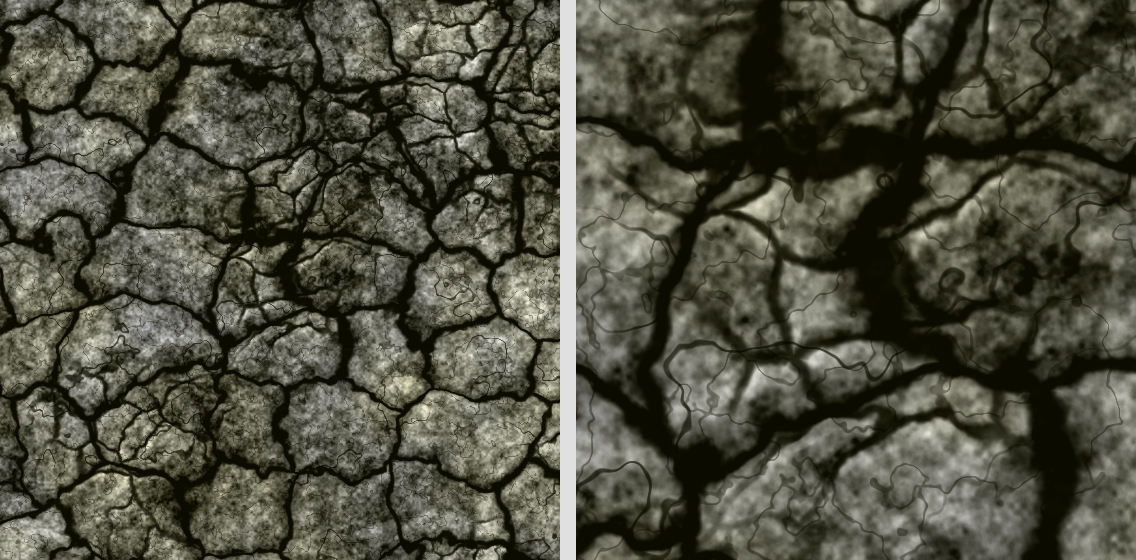
Left: the whole. Right: its middle third, enlarged.
This texture is drawn by a Shadertoy shader. Its source:

```glsl
vec2 hash2(vec2 p) {
    return fract(sin(vec2(dot(p, vec2(127.1, 311.7)), dot(p, vec2(269.5, 183.3)))) * 43758.5);
}

float noise(vec2 p) {
    vec2 i = floor(p), f = fract(p);
    f = f * f * (3.0 - 2.0 * f);
    float low = mix(hash2(i).x, hash2(i + vec2(1, 0)).x, f.x);
    float high = mix(hash2(i + vec2(0, 1)).x, hash2(i + vec2(1, 1)).x, f.x);
    return mix(low, high, f.y);
}

// Fractal noise, centred on zero
float fbm(vec2 p) {
    float sum = 0.0, amp = 0.5;
    for (int i = 0; i < 4; i++) {
        sum += amp * (noise(p) - 0.5);
        p = mat2(1.6, 1.2, -1.2, 1.6) * p + 17.3;
        amp *= 0.5;
    }
    return sum;
}

vec2 stoneCentre(vec2 cell) {
    return cell + 0.5 + vec2(0.9, 0.6) * (hash2(cell) - 0.5);
}

// Distance to the nearest joint (x) and a random tone per stone (y)
vec2 stones(vec2 p) {
    vec2 base = floor(p), nearest = base;
    float best = 1e3, joint = 1e3;
    for (int y = -1; y <= 1; y++)
    for (int x = -1; x <= 1; x++) {
        vec2 cell = base + vec2(x, y);
        float d = distance(p, stoneCentre(cell));
        if (d < best) { best = d; nearest = cell; }
    }
    vec2 a = stoneCentre(nearest);
    for (int y = -2; y <= 2; y++)
    for (int x = -2; x <= 2; x++) {
        vec2 cell = nearest + vec2(x, y);
        if (x == 0 && y == 0) continue;
        vec2 b = stoneCentre(cell);
        joint = min(joint, dot(0.5 * (a + b) - p, normalize(b - a)));
    }
    return vec2(joint, hash2(nearest + 5.0).x);
}

vec2 warp(vec2 p) {
    return p + 0.13 * vec2(fbm(p * 8.0), fbm(p * 8.0 + 40.0))
             + 0.02 * vec2(fbm(p * 45.0), fbm(p * 45.0 + 9.0));
}

// Broken areas where the wall splits into rubble
float rubble(vec2 p) {
    return smoothstep(-0.08, 0.12, fbm(p * 4.0 + 3.0));
}

float surfaceHeight(vec2 p, out vec2 block, out vec2 chip) {
    vec2 w = warp(p);
    block = stones(w * vec2(5.5, 7.0));
    chip = stones(w * vec2(12.0, 15.0) + 7.0);
    return smoothstep(0.0, 0.14, block.x)
         + 0.7 * rubble(p) * smoothstep(0.0, 0.2, chip.x)
         + 0.7 * fbm(p * 50.0);
}

// Thin wandering line along the zero level of a noise field
float hairline(vec2 p, float width) {
    return 1.0 - smoothstep(width * 0.3, width, abs(fbm(p)));
}

void mainImage(out vec4 fragColor, in vec2 fragCoord) {
    vec2 p = fragCoord / iResolution.y;
    vec2 block, chip, unusedA, unusedB;
    float height = surfaceHeight(p, block, chip);
    float above = surfaceHeight(p + vec2(-0.002, 0.0035), unusedA, unusedB);
    float broken = rubble(p);

    // Mottled stone face with coarse stains and sharp grain
    float tone = 0.47 + 0.55 * fbm(p * 6.0 + 21.0) + 0.65 * fbm(p * 38.0);
    tone += 0.55 * fbm(p * 120.0 + 5.0) + 0.22 * (noise(p * 260.0) - 0.5);
    tone += 0.13 * (block.y - 0.5) + 0.14 * broken * (chip.y - 0.5);
    tone -= 0.07 * broken;

    // Light from the upper left
    tone += 0.42 * clamp(height - above, -0.5, 0.5);

    // Soft shade and dark cracks in the joints
    float gap = 0.025 + 0.06 * noise(p * 13.0);
    tone *= mix(0.62, 1.0, smoothstep(0.0, 0.2, block.x));
    tone *= mix(0.12, 1.0, smoothstep(gap * 0.3, gap, block.x));
    float chipCrack = 1.0 - smoothstep(0.015, 0.02 + 1.3 * gap, chip.x);
    tone *= 1.0 - chipCrack * mix(0.15, 0.8, broken);

    // Hairline fractures, present only in patches
    float patches = smoothstep(0.35, 0.65, noise(p * 9.0 + 31.0));
    tone *= 1.0 - 0.6 * patches * hairline(p * 14.0 + 60.0, 0.016);
    tone *= 1.0 - 0.35 * hairline(p * 30.0 + 80.0, 0.02);

    // Grey stone with an olive cast
    tone = clamp(tone, 0.04, 0.92);
    float moss = fbm(p * 7.0 + 70.0);
    vec3 color = tone + vec3(0.005, 0.004, -0.055);
    color += tone * moss * vec3(0.08, 0.06, -0.22);
    fragColor = vec4(clamp(color, 0.0, 1.0), 1.0);
}
```
